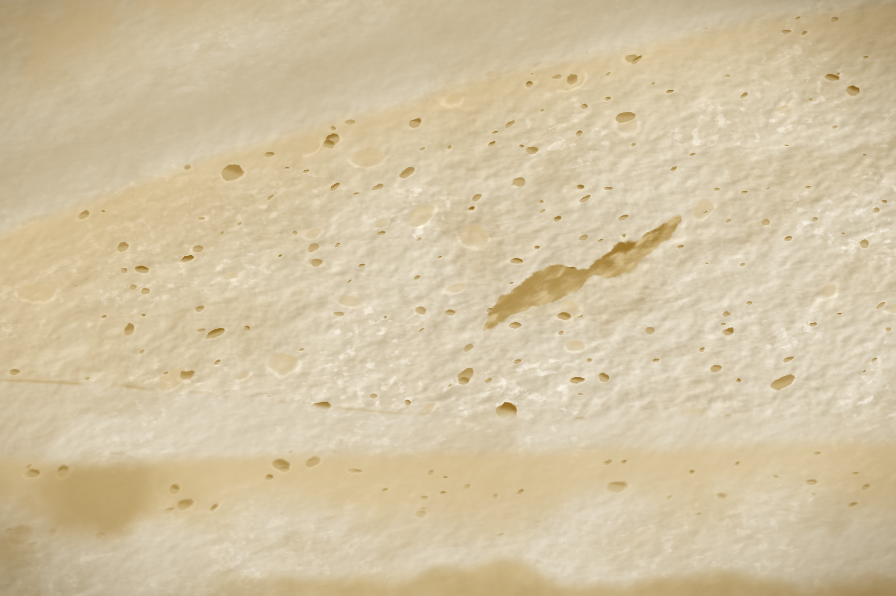
A WebGL 2 fragment shader for this texture:

```glsl
#version 300 es
precision highp float;
uniform vec2 u_resolution;
out vec4 fragColor;

float hash(vec2 p) {
  vec3 q = fract(p.xyx * 0.1031);
  q += dot(q, q.yzx + 33.33);
  return fract((q.x + q.y) * q.z);
}

float noise(vec2 p) {
  vec2 i = floor(p), f = fract(p);
  f = f * f * (3.0 - 2.0 * f);
  return mix(mix(hash(i), hash(i + vec2(1, 0)), f.x),
             mix(hash(i + vec2(0, 1)), hash(i + vec2(1, 1)), f.x), f.y);
}

float fbm(vec2 p) {
  float sum = 0.0, amp = 0.5;
  for (int i = 0; i < 5; i++) {
    sum += amp * noise(p);
    p = mat2(1.6, 1.2, -1.2, 1.6) * p + 7.3;
    amp *= 0.5;
  }
  return sum;
}

vec2 turn(vec2 p, float a) {
  return vec2(cos(a) * p.x + sin(a) * p.y, cos(a) * p.y - sin(a) * p.x);
}

// Scattered oval holes: x = cavity, y = shadowed depth, z = lit rim
vec3 pores(vec2 p, float scale, float share, float blur) {
  vec2 g = p * scale + 40.0, id = floor(g);
  vec3 result = vec3(0);
  float rough = 0.22 * (fbm(g * 4.0) - 0.5);
  for (int k = 0; k < 9; k++) {
    vec2 cell = id + vec2(k % 3 - 1, k / 3 - 1);
    if (hash(cell + 3.1) > share) continue;
    vec2 centre = cell + 0.15 + 0.7 * vec2(hash(cell + 11.7), hash(cell + 29.3));
    float kind = hash(cell + 47.9);
    vec2 d = turn(g - centre, 0.3 + 0.8 * (hash(cell + 61.3) - 0.5));
    d.y *= 1.1 + 1.5 * hash(cell + 83.9);
    float radius = mix(0.09, 0.24, kind * kind), soft = blur * scale;
    float edge = length(d) - radius + rough;
    float cavity = smoothstep(soft, -soft, edge);
    float depth = smoothstep(-0.5, 0.7, (d.y + 0.6 * d.x + rough) / radius);
    depth *= 0.2 + 0.8 * hash(cell + 97.1);
    float rim = exp(-pow((edge - 0.05) / 0.04, 2.0)) * smoothstep(0.1, -0.1, d.y);
    result = max(result, vec3(cavity, cavity * depth, rim));
  }
  return result;
}

void main() {
  vec2 p = gl_FragCoord.xy / u_resolution.y;
  vec3 cream = vec3(0.86, 0.815, 0.72), dough = vec3(0.83, 0.77, 0.65);
  vec3 warm = vec3(0.84, 0.745, 0.55), shade = vec3(0.75, 0.68, 0.54);
  vec3 ochre = vec3(0.73, 0.62, 0.39), deep = vec3(0.57, 0.41, 0.11);

  // Folds: distance below the upper crest, above the crease and the lower ledge
  float wave = fbm(p * 6.0) - 0.5;
  float below = 0.61 + 0.4 * p.x - 0.095 * p.x * p.x - p.y + 0.025 * wave;
  float above = p.y - mix(0.363, 0.303, smoothstep(0.0, 0.85, p.x)) + 0.014 * wave;
  float ledge = 0.225 + 0.025 * p.x - p.y + 0.03 * wave;
  float face = smoothstep(-0.01, 0.02, below) * smoothstep(-0.01, 0.01, above);
  float focus = mix(0.45, 1.0, face);
  float blur = mix(2.0, 0.8, face) * max(1.0 / u_resolution.y, 0.002);

  // Stretched surface with coarse and fine relief and small wet glints
  vec2 grain = turn(p, 0.27) * vec2(12, 19);
  float tone = fbm(grain * 0.5 + 2.0 * wave);
  vec3 col = mix(dough, cream, smoothstep(0.34, 0.64, tone + 0.04 * p.x));
  vec2 fine = grain * 5.0 + 3.0 * wave;
  float relief = fbm(grain * 1.8) - fbm(grain * 1.8 + vec2(-0.2, 0.35));
  float crumb = fbm(fine) - fbm(fine + vec2(-0.3, 0.5));
  col += (0.16 * relief + 0.17 * crumb) * focus * vec3(0.9, 1.0, 1.2);
  float wet = smoothstep(0.4, 0.65, noise(grain * 0.6 + 31.0));
  col += vec3(0.08, 0.09, 0.12) * wet * focus * smoothstep(0.56, 0.74, fbm(fine * 1.1 + 19.0));

  // Back slope, dim valley and warm far corner
  float back = smoothstep(0.01, -0.03, below);
  col = mix(col, shade, back * (0.15 + 0.5 * exp(-pow((below + 0.09) / 0.07, 2.0))));
  col = mix(col, warm, 0.65 * smoothstep(-0.15, -0.3, below) * smoothstep(0.25, 0.65, fbm(p * 8.0)));

  // Warm shading under the crest and toward the left
  float underCrest = smoothstep(-0.012, 0.025, below) * exp(-max(below, 0.0) * 10.0);
  col = mix(col, warm, 0.8 * underCrest);
  col = mix(col, warm, 0.35 * face * smoothstep(0.8, 0.0, p.x));

  // Crease, shaded ledge and bottom fold
  float crease = exp(-pow(above / 0.003, 2.0)) * smoothstep(1.0, 0.3, p.x);
  col = mix(col, ochre, 0.5 * crease * smoothstep(0.3, 0.7, noise(p * 40.0)));
  float hollow = smoothstep(-0.012, 0.022, ledge) * smoothstep(0.16, 0.06, ledge + 0.15 * wave);
  vec3 hollowTone = mix(ochre, warm, smoothstep(-0.3, 0.7, p.x + 2.0 * wave));
  col = mix(col, hollowTone, hollow * mix(0.85, 0.6, smoothstep(0.0, 1.3, p.x)));
  float base = smoothstep(0.055, 0.015, p.y + 0.1 * wave) * smoothstep(0.25, 0.6, p.x);
  col = mix(col, mix(warm, ochre, 0.3 + fbm(p * 25.0)), 0.75 * base);

  // Holes of two sizes and faint closed bubbles
  float open = max(face, 0.9 * hollow);
  vec3 hole = max(pores(p, 12.0, 0.3, blur), 0.85 * pores(p + 5.0, 26.0, 0.24, blur)) * open;
  vec3 bubble = pores(p + 9.0, 9.0, 0.4, 2.0 * blur) * face;
  col = mix(col, warm, 0.4 * bubble.x + 0.25 * bubble.y);
  col += 0.06 * bubble.z + 0.035 * hole.z;
  col = mix(col, mix(warm, ochre, 0.75), 0.85 * hole.x);
  col = mix(col, deep, hole.y);

  // Long tear, pinched in the middle, deepest toward its upper end
  vec2 q = turn(p - vec2(0.81, 0.445), 0.517) / 0.374;
  float t = clamp(q.x, 0.0, 1.0);
  float width = 0.066 * sqrt(sin(3.14159 * t) + 0.001) * (1.0 - 0.65 * exp(-pow((t - 0.54) / 0.06, 2.0)));
  float off = q.y - 0.03 * sin(6.28318 * t);
  float gap = length(vec2(q.x - t, off)) - width + 0.08 * (fbm(p * 28.0) - 0.5);
  float tear = smoothstep(1.5 * blur, -1.5 * blur, gap * 0.374);
  float lip = exp(-pow((gap - 0.025) / 0.02, 2.0)) * smoothstep(0.02, -0.04, off);
  float fibre = fbm(q * vec2(16, 36));
  vec3 inside = mix(warm, ochre, smoothstep(0.25, 0.65, fibre + 0.1 * t));
  float pit = smoothstep(-0.02, 0.05, off + 0.14 * (fibre - 0.5)) * mix(0.25, 0.8, smoothstep(0.45, 0.8, t));
  col = mix(col + 0.04 * lip, mix(inside, deep, pit), tear);

  // Darkened corners
  vec2 corner = gl_FragCoord.xy / u_resolution - 0.5;
  col *= 1.0 - vec3(0.22, 0.25, 0.32) * smoothstep(0.2, 0.55, dot(corner, corner));
  fragColor = vec4(clamp(col, 0.0, 1.0), 1.0);
}
```
